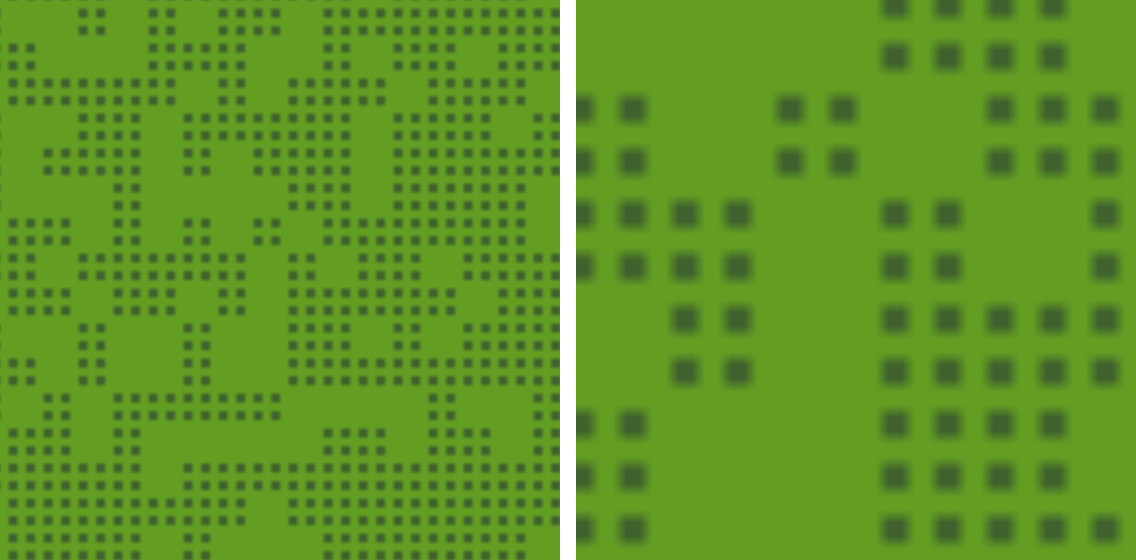
Left: the whole. Right: its middle third, enlarged.
Give the GLSL for this pattern, as a WebGL 1 fragment shader.

```glsl
precision highp float;
// Green field with soft dark square dots, scattered in two-by-two blocks on a 16 by 16 grid.

uniform vec2 u_resolution;

float hash(vec2 cell) {
  vec3 p = fract(cell.xyx * vec3(0.1031, 0.1030, 0.0973));
  p += dot(p, p.yzx + 33.33);
  return fract((p.x + p.y) * p.z);
}

// Square dot at the centre of a unit tile: flat core with a linear fade on each side.
float softDot(vec2 tile) {
  vec2 fade = clamp((0.375 - abs(tile - 0.5)) / 0.25, 0.0, 1.0);
  return fade.x * fade.y;
}

void main() {
  vec2 uv = gl_FragCoord.xy / u_resolution;

  // Blocks are nudged by a quarter of the dot spacing, right and down.
  vec2 grid = (uv + vec2(-1.0, 1.0) / 128.0) * 16.0;

  // About two thirds of the blocks hold dots.
  float filled = step(hash(floor(grid) + 7.0), 0.68);
  float ink = filled * softDot(fract(grid * 2.0));

  vec3 grass = vec3(0.388, 0.615, 0.135);
  vec3 moss = vec3(0.243, 0.380, 0.175);
  gl_FragColor = vec4(mix(grass, moss, ink), 1.0);
}
```
